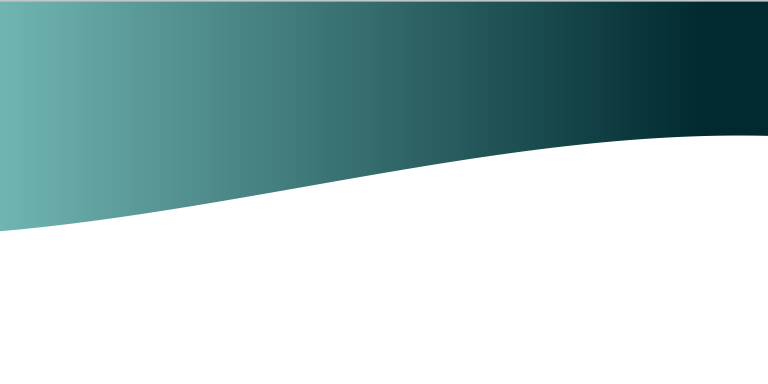
This background is drawn by a Shadertoy shader. Its source:

```glsl
// Teal-to-dark horizontal gradient above a white, gently rising wave, with a thin pale top rim.

#define TEAL_LIGHT vec3(0.44, 0.71, 0.70)
#define TEAL_DARK vec3(0.0, 0.165, 0.185)
#define PAPER_WHITE vec3(1.0)
#define RIM_GRAY vec3(0.75, 0.78, 0.78)
#define GRADIENT_END 0.915
#define WAVE_CENTER vec2(0.4, 0.5149)
#define WAVE_SLOPE 0.352
#define WAVE_BEND 0.37
#define RIM_HEIGHT 0.0042

// Height of the cubic wave, rising through its inflection point.
float waveHeight(float x) {
    float d = x - WAVE_CENTER.x;
    return WAVE_CENTER.y + d * (WAVE_SLOPE - WAVE_BEND * d * d);
}

// Coverage of the area where the signed height is positive, smoothed over one pixel.
float coverAbove(float height) {
    return clamp(height * iResolution.y + 0.5, 0.0, 1.0);
}

void mainImage(out vec4 fragColor, in vec2 fragCoord) {
    vec2 uv = fragCoord / iResolution.xy;

    // Horizontal gradient, flat past its end
    vec3 color = mix(TEAL_LIGHT, TEAL_DARK, clamp(uv.x / GRADIENT_END, 0.0, 1.0));

    // Pale rim along the top
    color = mix(color, RIM_GRAY, coverAbove(uv.y - (1.0 - RIM_HEIGHT)));

    // White area below the wave
    color = mix(color, PAPER_WHITE, coverAbove(waveHeight(uv.x) - uv.y));

    fragColor = vec4(color, 1.0);
}
```
